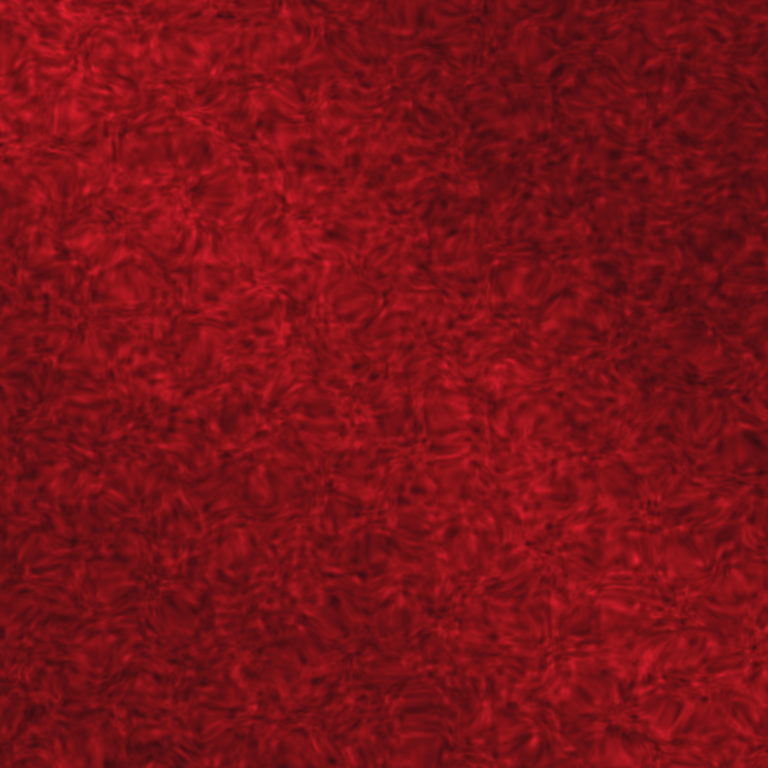
Give the GLSL for this texture, as a Shadertoy shader.

```glsl
// Crushed red velvet: fine glinting pile under a soft diagonal sheen.

#define GRAIN_SCALE 72.0     // coarse tufts across the canvas
#define GRAIN_CONTRAST 0.36  // strength of the pile
#define GLINT 0.55           // extra lift on the brightest tufts
#define SHEEN_WIDTH 0.36     // half-width of the lit diagonal
#define SHEEN_GAIN 0.095     // brightness added along the diagonal
#define MOTTLE_GAIN 0.10     // brushed, cloudy patches
#define BASE_RED 0.436       // red level of the unlit cloth
#define SHADOW vec3(0.40, 0.06, 0.08)
#define BODY vec3(0.51, 0.07, 0.09)
#define HIGHLIGHT vec3(0.73, 0.10, 0.14)

float hash(vec2 p) {
    return fract(sin(dot(p, vec2(127.1, 311.7))) * 43758.5453);
}

// Smooth value noise, centred on zero
float noise(vec2 p) {
    vec2 cell = floor(p);
    vec2 f = fract(p);
    f = f * f * (3.0 - 2.0 * f);
    float low = mix(hash(cell), hash(cell + vec2(1.0, 0.0)), f.x);
    float high = mix(hash(cell + vec2(0.0, 1.0)), hash(cell + 1.0), f.x);
    return mix(low, high, f.y) - 0.5;
}

float mottle(vec2 p) {
    float sum = 0.0;
    float weight = 0.5;
    for (int i = 0; i < 4; i++) {
        sum += weight * noise(p);
        p = mat2(1.6, 1.2, -1.2, 1.6) * p + 17.3;
        weight *= 0.6;
    }
    return sum;
}

// Short crossed fibres: wide, tall and diagonal tufts plus fine grit
float pile(vec2 uv) {
    vec2 bend = vec2(noise(uv * 23.0), noise(uv * 23.0 + 41.0));
    vec2 p = uv * GRAIN_SCALE + bend * 1.8;
    float wide = noise(p * vec2(0.95, 1.75) + 5.0);
    float tall = noise(p * vec2(1.80, 1.05) + 63.0);
    float slant = noise(mat2(1.0, 0.8, -1.3, 1.3) * p + 29.0);
    float grit = noise(p * 2.9 + 91.0);
    return 0.48 * wide + 0.48 * tall + 0.42 * slant + 0.26 * grit;
}

// Broad light: a falling diagonal, strongest at upper left
float clothLight(vec2 uv) {
    float offset = (uv.x + uv.y - 1.0 + 0.25 * noise(uv * 3.0 + 7.0)) / SHEEN_WIDTH;
    float sheen = exp(-offset * offset);
    float upperLeft = smoothstep(0.75, 0.0, distance(uv, vec2(0.12, 0.92)));
    float upperRight = smoothstep(0.6, 0.0, distance(uv, vec2(0.92, 0.8)));
    return BASE_RED + SHEEN_GAIN * sheen + 0.045 * upperLeft
         - 0.025 * upperRight + MOTTLE_GAIN * mottle(uv * 6.0);
}

// Dye ramp addressed by its red level
vec3 dye(float red) {
    float below = max(BODY.r - red, 0.0) / (BODY.r - SHADOW.r);
    float above = max(red - BODY.r, 0.0) / (HIGHLIGHT.r - BODY.r);
    return BODY + (SHADOW - BODY) * below + (HIGHLIGHT - BODY) * above;
}

void mainImage(out vec4 fragColor, in vec2 fragCoord) {
    vec2 uv = fragCoord / iResolution.xy;
    float light = clothLight(uv);
    float grain = pile(uv);

    // Lit cloth shows more contrast, and raised tufts glint
    float lift = max(grain, 0.0);
    float relief = GRAIN_CONTRAST * (light / BODY.r) * (grain + GLINT * lift * lift);

    fragColor = vec4(clamp(dye(light + relief), 0.0, 1.0), 1.0);
}
```
